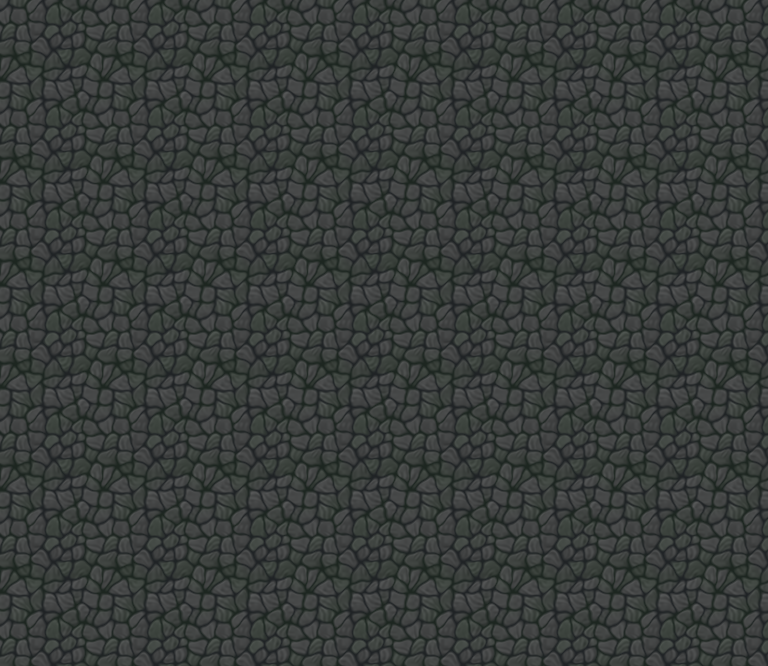
Reproduce this texture procedurally as a Shadertoy shader.

```glsl
const vec2 REPEATS = vec2(7.5, 6.5);    // tiles across and down
const float CELLS = 7.0;                // stones along one tile side
const float JITTER = 0.90;              // scatter of stone centres
const float SIZE_SPREAD = 0.28;         // variation of stone size
const float WARP = 0.09;                // bend of the outlines
const float ROUNDING = 0.20;            // softness of stone corners
const float JOINT_INNER = -0.02;        // border distance where the joint is darkest
const float JOINT_OUTER = 0.135;        // border distance where the face begins
const float JOINT_SPREAD = 0.10;        // variation of joint width
const float GRAIN = 0.026;              // strength of the chiselled strokes
const float GRAIN_FREQUENCY = 17.0;
const float MOTTLING = 0.045;
const float SLOPE_LIGHT = 0.030;        // brightening towards the lit side
const float RIM_LIGHT = 0.022;
const vec2 LIGHT_DIRECTION = vec2(-0.45, 0.89);
const vec3 JOINT_BLUE = vec3(0.124, 0.138, 0.147);
const vec3 JOINT_GREEN = vec3(0.112, 0.148, 0.126);
const vec3 STONE_GREY = vec3(0.268, 0.274, 0.274);
const vec3 STONE_GREEN = vec3(0.238, 0.265, 0.242);
const float TAU = 6.2831853;

float hash(vec2 p) {
    return fract(sin(dot(p, vec2(127.1, 311.7))) * 43758.5453);
}

// Wraps a lattice position so that every tile is the same
vec2 wrapCell(vec2 cell, float period) {
    return floor(mod(cell + 0.5, period));
}

float tiledNoise(vec2 p, float period) {
    vec2 i = floor(p);
    vec2 f = fract(p);
    f = f * f * (3.0 - 2.0 * f);
    float a = hash(wrapCell(i, period) + 7.3);
    float b = hash(wrapCell(i + vec2(1, 0), period) + 7.3);
    float c = hash(wrapCell(i + vec2(0, 1), period) + 7.3);
    float d = hash(wrapCell(i + vec2(1, 1), period) + 7.3);
    return mix(mix(a, b, f.x), mix(c, d, f.x), f.y);
}

// Stone centre in xy, size weight in z
vec3 stoneSite(vec2 cell) {
    vec2 id = wrapCell(cell, CELLS);
    vec2 offset = vec2(hash(id + 3.7), hash(id + 19.3));
    return vec3(cell + 0.5 + JITTER * (offset - 0.5), SIZE_SPREAD * hash(id + 41.9));
}

float smoothMin(float a, float b, float k) {
    float h = max(k - abs(a - b), 0.0) / k;
    return min(a, b) - 0.25 * h * h * k;
}

// Weighted Voronoi: returns border distance, gives the stone cell and its local position
float stoneBorder(vec2 p, out vec2 stone, out vec2 local) {
    vec2 base = floor(p);
    float nearest = 1e3;
    for (int y = -2; y <= 2; y++)
    for (int x = -2; x <= 2; x++) {
        vec2 cell = base + vec2(x, y);
        vec3 site = stoneSite(cell);
        vec2 r = p - site.xy;
        float power = dot(r, r) - site.z;
        if (power < nearest) {
            nearest = power;
            stone = cell;
            local = r;
        }
    }
    float border = 1.0;
    for (int y = -2; y <= 2; y++)
    for (int x = -2; x <= 2; x++) {
        if (x == 0 && y == 0) continue;
        vec3 site = stoneSite(stone + vec2(x, y));
        vec2 r = p - site.xy;
        float gap = dot(r, r) - site.z - nearest;
        border = smoothMin(border, 0.5 * gap / max(length(r - local), 0.05), ROUNDING);
    }
    return border;
}

void mainImage(out vec4 fragColor, in vec2 fragCoord) {
    vec2 p = fragCoord / iResolution.xy * REPEATS * CELLS;
    float pixel = REPEATS.x * CELLS / iResolution.x;

    // Irregular outlines and joints of uneven width
    vec2 phase = p.yx * TAU / CELLS;
    vec2 warped = p + WARP * (sin(phase * 3.0 + vec2(0.6, 2.1)) + 0.5 * sin(phase * 7.0));
    vec2 stone, local;
    float border = stoneBorder(warped, stone, local);
    vec2 id = wrapCell(stone, CELLS);
    float jointWidth = JOINT_OUTER + JOINT_SPREAD * (tiledNoise(p * 2.0, CELLS * 2.0) - 0.4);
    float soft = 0.25 * pixel;
    float face = smoothstep(JOINT_INNER - soft, jointWidth + soft, border);

    // Scattered moss and tint of each stone
    float moss = tiledNoise(p, CELLS);
    float green = smoothstep(0.25, 0.85, 0.35 * moss + 0.65 * hash(id + 57.1));
    vec3 stoneColor = mix(STONE_GREY, STONE_GREEN, green);
    stoneColor *= 0.95 + 0.10 * hash(id + 73.3);

    // Broken curved strokes, each stone with its own direction
    float angle = TAU * hash(id + 91.7);
    vec2 along = vec2(cos(angle), sin(angle));
    float across = dot(local, vec2(-along.y, along.x));
    float bend = 0.5 * pow(dot(local, along), 2.0);
    float strokes = sin((across + bend) * GRAIN_FREQUENCY + angle);
    strokes *= smoothstep(0.35, 0.8, tiledNoise(p * 2.0 + 5.0, CELLS * 2.0));
    strokes *= 1.0 - smoothstep(1.5, 3.5, GRAIN_FREQUENCY * pixel);

    // Light from above, with a pale upper rim
    float lit = dot(local, LIGHT_DIRECTION);
    float rim = smoothstep(0.06, 0.14, border) * (1.0 - smoothstep(0.14, 0.25, border));
    float mottling = tiledNoise(p * 4.0, CELLS * 4.0) - 0.5;
    stoneColor += SLOPE_LIGHT * lit + RIM_LIGHT * rim * smoothstep(0.0, 0.4, lit);
    stoneColor += GRAIN * strokes + MOTTLING * mottling;

    vec3 jointColor = mix(JOINT_BLUE, JOINT_GREEN, smoothstep(0.25, 0.75, moss));
    fragColor = vec4(mix(jointColor, stoneColor, face), 1.0);
}
```
